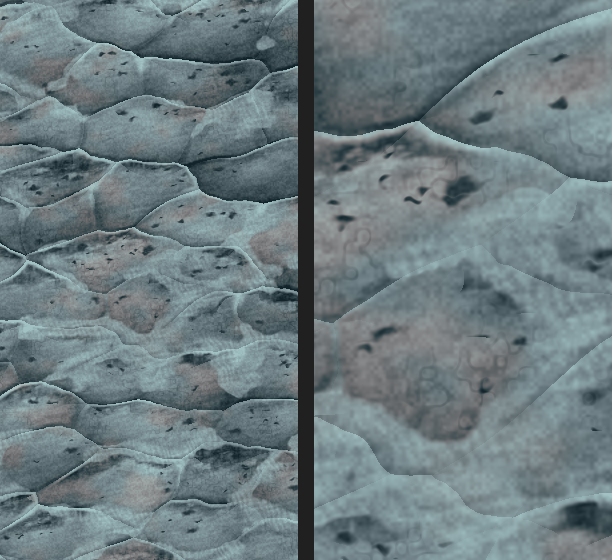
Left, the full canvas; right, a detail of the centre.
Write a Shadertoy shader that draws this texture.

```glsl
const vec2  DUNE_SIZE    = vec2(0.150, 0.112);
const float DUNE_JITTER  = 0.72;
const float SIDE_SQUASH  = 0.66;
const float CREST_BOW    = 0.24;
const vec2  SPOT_SPACING = vec2(0.027, 0.0125);
const float SPOT_SLANT   = 0.15;
const float BASE_LIGHT   = 0.535;
const float SLOPE_LIGHT  = 0.20;
const float CREST_SHADE  = 0.36;
const float LEE_SHADE    = 0.17;
const float FROST_LIGHT  = 0.645;
const float GRAIN        = 0.085;
const vec3  SHADOW = vec3(0.18, 0.25, 0.27);
const vec3  SAND   = vec3(0.45, 0.52, 0.54);
const vec3  FROST  = vec3(0.58, 0.69, 0.70);
const vec3  RUST   = vec3(0.060, -0.008, -0.022);

struct Dune { vec2 offset; vec2 facing; float edge; float seed; };

float hash(vec2 p) {
    vec3 q = fract(vec3(p.xyx) * 0.1031);
    q += dot(q, q.yzx + 33.33);
    return fract((q.x + q.y) * q.z);
}

vec2 hash2(vec2 p) {
    return vec2(hash(p), hash(p + 57.3));
}

float noise(vec2 p) {
    vec2 i = floor(p), f = fract(p);
    f = f * f * (3.0 - 2.0 * f);
    return mix(mix(hash(i), hash(i + vec2(1, 0)), f.x),
               mix(hash(i + vec2(0, 1)), hash(i + vec2(1, 1)), f.x), f.y);
}

float layered(vec2 p) {
    return 0.55 * noise(p) + 0.3 * noise(p * 2.1 + 7.0) + 0.15 * noise(p * 4.3 + 19.0);
}

// Layered sines bend and slant the crests
vec2 bend(vec2 p) {
    vec2 w = vec2(sin(p.y * 21.0 + 2.0 * sin(p.x * 9.0)), sin(p.x * 17.0 + p.y * 8.0 + 1.0));
    w += 0.4 * vec2(sin(p.y * 47.0 + p.x * 13.0), sin(p.x * 41.0 - p.y * 23.0));
    float ragged = layered(p * 26.0) - 0.5;
    return p + w * vec2(0.015, 0.010) + ragged * vec2(0.016, 0.009) - vec2(0.0, 0.10 * p.x);
}

// Staggered cellular noise gives lens-shaped dunes with pointed ends
Dune findDune(vec2 p) {
    vec2 cell = floor(p);
    float nearest = 9.0, second = 9.0;
    vec2 mine = vec2(0), other = vec2(0);
    float seed = 0.0;
    for (int y = -2; y <= 2; y++)
    for (int x = -2; x <= 2; x++) {
        vec2 id = cell + vec2(x, y);
        vec2 site = id + 0.5 + DUNE_JITTER * (hash2(id) - 0.5);
        site.y += 0.5 * mod(id.x, 2.0) - 0.25;
        vec2 r = p - site;
        r.x *= SIDE_SQUASH;
        float d = length(vec2(r.x, r.y + CREST_BOW * r.x * r.x)) + 0.2 * hash(id + 11.0);
        if (d < nearest) {
            second = nearest;
            other = mine;
            nearest = d;
            mine = r;
            seed = hash(id + 23.0);
        } else if (d < second) {
            second = d;
            other = r;
        }
    }
    return Dune(mine, normalize(mine - other + 1e-4), 0.5 * (second - nearest), seed);
}

// Scattered soft dark blots
float spots(vec2 p, float density) {
    p.y -= SPOT_SLANT * p.x;
    p += 0.007 * (vec2(noise(p * 150.0), noise(p * 150.0 + 40.0)) - 0.5);
    vec2 g = p / SPOT_SPACING, cell = floor(g);
    float ink = 0.0;
    for (int y = -1; y <= 1; y++)
    for (int x = -1; x <= 1; x++) {
        vec2 id = cell + vec2(x, y);
        vec2 r = g - id - hash2(id + 5.0);
        float size = mix(0.16, 0.52, pow(hash(id + 71.0), 2.0));
        float present = step(hash(id + 91.0), density);
        ink = max(ink, present * (1.0 - smoothstep(0.25, 1.25, length(r) / size)));
    }
    return ink;
}

vec3 palette(float light) {
    float dark = clamp((light - SHADOW.g) / (SAND.g - SHADOW.g), -0.4, 1.0);
    float pale = clamp((light - SAND.g) / (FROST.g - SAND.g), 0.0, 1.4);
    return mix(SHADOW, SAND, dark) + (FROST - SAND) * pale;
}

void mainImage(out vec4 fragColor, in vec2 fragCoord) {
    vec2 p = fragCoord / iResolution.y;
    Dune dune = findDune(bend(p) / DUNE_SIZE + vec2(4.0, 9.0));
    float edge = dune.edge, rise = dune.offset.y + 0.25 * dune.offset.x;
    float upper = smoothstep(-0.05, 0.28, rise);
    float sharpness = smoothstep(0.25, 0.85, abs(dune.facing.y));
    float broad = layered(p * vec2(7.0, 12.0) + 3.0);
    float streak = noise(vec2(p.x * 45.0, (p.y - 0.2 * p.x) * 210.0));
    float flute = noise(vec2(p.x * 230.0, p.y * 48.0));
    float fray = layered(vec2(p.x * 40.0, (p.y - 0.15 * p.x) * 105.0));

    // Smooth slopes, shaded lee foot and flow lines along the rim
    float light = BASE_LIGHT + SLOPE_LIGHT * rise + 0.32 * (broad - 0.5) + 0.08 * (dune.seed - 0.5);
    light += 0.07 * (streak - 0.5);
    light -= LEE_SHADE * exp(-edge / 0.12) * (1.0 - upper);
    light += 0.16 * (noise(vec2(edge * 42.0, p.x * 14.0 + dune.seed * 9.0)) - 0.5) * exp(-edge / 0.09);

    // Frayed dark band below each crest
    float band = smoothstep(0.01, 0.05, edge) * upper * (0.4 + 0.6 * sharpness);
    band *= 1.0 - smoothstep(0.06, 0.32, edge + 0.45 * (fray - 0.5) + 0.10 * (flute - 0.5));
    float strength = 0.35 + 1.1 * smoothstep(0.3, 0.7, noise(p * vec2(9.0, 15.0) + 17.0));
    light -= CREST_SHADE * band * strength * (0.25 + 0.75 * fray + 0.4 * flute);

    // Rippled frost corridors between dunes
    float width = 0.20 * smoothstep(0.46, 0.70, layered(p * vec2(9.0, 15.0) + 31.0));
    float corridor = 1.0 - smoothstep(width * 0.5, width + 0.02, edge + 0.03 * (flute - 0.5));
    float ripple = sin(p.x * 620.0 + p.y * 260.0 + 9.0 * noise(p * 45.0));
    float frost = FROST_LIGHT + 0.05 * ripple * noise(p * 30.0) + 0.12 * (streak - 0.5);
    frost += 0.2 * (broad - 0.5);
    light = mix(light, frost, 0.8 * corridor * smoothstep(0.0, 0.03, width));

    // Broken lit ridge beside its soft shadow
    float ridgeGlow = smoothstep(0.40, 0.75, noise(p * 19.0 + 9.0)) * upper;
    float ridgeShade = smoothstep(0.25, 0.75, noise(p * 23.0 + 29.0)) * sharpness;
    light += 0.13 * ridgeGlow * (1.0 - smoothstep(0.0, 0.055, edge));
    light -= 0.14 * ridgeShade * (1.0 - upper) * (1.0 - smoothstep(0.0, 0.06, edge));

    // Blots and faint squiggles on the open slopes
    float openSlope = smoothstep(0.03, 0.10, edge) * (1.0 - 0.8 * corridor);
    float clump = smoothstep(0.35, 0.65, noise(p * vec2(13.0, 20.0) + 51.0));
    float density = clump * (0.08 + 0.65 * smoothstep(-0.2, 0.25, rise));
    light = mix(light, 0.17, 0.85 * spots(p, density) * openSlope);
    float squiggle = 1.0 - smoothstep(0.03, 0.16, abs(noise(p * 135.0) - 0.5));
    light -= 0.06 * squiggle * openSlope * smoothstep(0.55, 0.75, noise(p * 21.0 + 77.0));

    // Grain and rusty dust
    light += GRAIN * (noise(p * 420.0) - 0.5) + 0.05 * (noise(p * 190.0 + 13.0) - 0.5);
    float dust = smoothstep(0.52, 0.78, layered(p * vec2(11.0, 16.0) + 63.0));
    vec3 color = palette(light) + RUST * dust * (1.0 - 0.7 * corridor) * smoothstep(0.25, 0.45, light);
    fragColor = vec4(clamp(color, 0.0, 1.0), 1.0);
}
```
